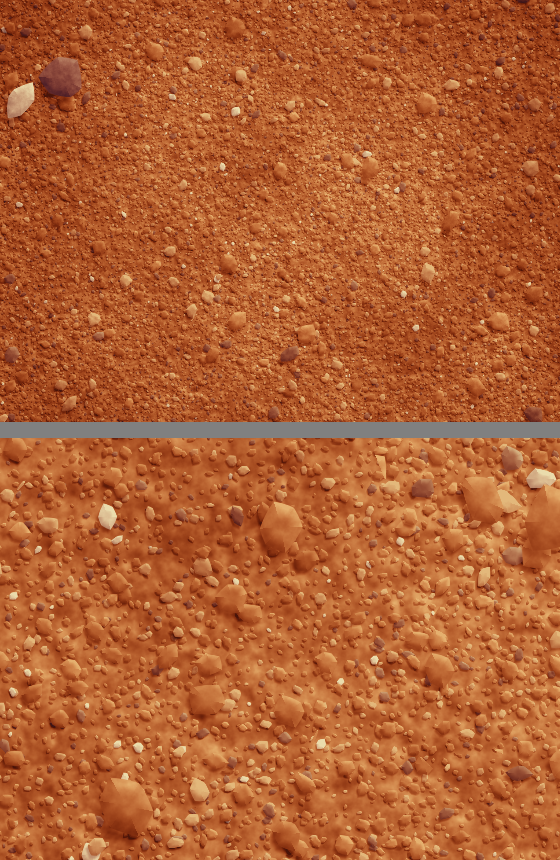
Top, the full canvas; bottom, a detail of the centre.
Give the GLSL for this texture, as a Shadertoy shader.

```glsl
// Dry red earth strewn with angular grit, pebbles and two larger stones.
// Layers of faceted stones, fine to coarse, are laid over a noise relief;
// a tone value gathers light and shadow, then a colour curve turns it to earth.

const vec2 LIGHT = vec2(0.5, 0.866);
const float BASE_TONE = 0.62;
const float RELIEF = 1.35;
const float SHADOW_DEPTH = 0.5;
const float FACET_CONTRAST = 0.42;
const float VIGNETTE = 0.5;
const int LAYERS = 5;
const float FINEST_GRID = 115.0;   // cells per canvas height
const float GRID_STEP = 1.65;
const float TAU = 6.28319;

// Earth colour = dark + tone * (rise + tone * curve)
const vec3 EARTH_DARK = vec3(0.48, 0.16, 0.05);
const vec3 EARTH_RISE = vec3(0.40, 0.24, 0.10);
const vec3 EARTH_CURVE = vec3(-0.06, 0.13, 0.15);

// Stone kinds: rgb tint added to the earth colour, tone shift in alpha
const vec4 PLAIN = vec4(0.0, 0.0, 0.0, 0.04);
const vec4 SANDY = vec4(-0.01, 0.03, 0.05, 0.28);
const vec4 MAUVE = vec4(-0.07, 0.0, 0.07, -0.14);
const vec4 CHALK = vec4(0.02, 0.17, 0.24, 0.42);
const vec4 ROSY = vec4(-0.08, 0.01, 0.12, -0.08);

// Integer hash, four values in 0..1
vec4 hash4(vec2 cell, int seed) {
    uvec4 v = uvec4(ivec4(ivec2(cell) + 1000, seed, seed * 7 + 3));
    v = v * 1664525u + 1013904223u;
    for (int i = 0; i < 2; i++) {
        v.x += v.y * v.w;
        v.y += v.z * v.x;
        v.z += v.x * v.y;
        v.w += v.y * v.z;
        v ^= v >> 16u;
    }
    return vec4(v >> 8u) / 16777216.0;
}

float noise(vec2 p, int seed) {
    vec2 i = floor(p), f = fract(p);
    f = f * f * (3.0 - 2.0 * f);
    float below = mix(hash4(i, seed).x, hash4(i + vec2(1, 0), seed).x, f.x);
    float above = mix(hash4(i + vec2(0, 1), seed).x, hash4(i + vec2(1, 1), seed).x, f.x);
    return mix(below, above, f.y);
}

float fbm(vec2 p, int seed) {
    float sum = 0.0, weight = 0.5;
    for (int i = 0; i < 4; i++) {
        sum += weight * noise(p, seed + i);
        p = mat2(1.6, 1.2, -1.2, 1.6) * p;
        weight *= 0.55;
    }
    return sum;
}

// Irregular hexagon: outward normal of the nearest side, distance (1 = rim)
vec3 facet(vec2 q, float seed) {
    vec3 nearest = vec3(0.0, 1.0, -9.0);
    for (int i = 0; i < 6; i++) {
        float k = float(i);
        float angle = TAU / 6.0 * (k + 0.7 * fract(seed * 13.7 + k * 0.618));
        float reach = 0.76 + 0.26 * fract(seed * 31.3 + k * 0.382);
        vec2 normal = vec2(cos(angle), sin(angle));
        float d = dot(q, normal) / reach;
        if (d > nearest.z) nearest = vec3(normal, d);
    }
    nearest.z = mix(nearest.z, length(q), 0.3);
    return nearest;
}

// Lays one stone and its shadow on the surface (rgb tint, a tone)
void layStone(inout vec4 surface, vec2 offset, float radius, vec4 kind, vec4 rnd, float grain) {
    float blur = 1.0 / (iResolution.y * radius);
    vec2 q = offset / radius;
    if (dot(q, q) > 4.0) return;
    vec2 axis = vec2(cos(rnd.x * TAU), sin(rnd.x * TAU));
    vec2 body = q + axis * dot(q, axis) * rnd.y * 0.7;
    vec2 shade = q + LIGHT * 0.38;
    shade += axis * dot(shade, axis) * rnd.y * 0.7;

    float shadow = 1.0 - smoothstep(0.7, 1.12 + 0.5 * blur, facet(shade, rnd.z).z);
    surface.a -= SHADOW_DEPTH * shadow;

    vec3 side = facet(body, rnd.z);
    float slope = smoothstep(0.25, 1.0, side.z);
    vec4 stone = kind;
    stone.a += BASE_TONE + 0.3 * (rnd.w - 0.5) + 0.5 * (grain - 0.45);
    stone.a += FACET_CONTRAST * (dot(side.xy, LIGHT) * slope + 0.25 * dot(q, LIGHT));
    float cover = 1.0 - smoothstep(1.0 - 0.7 * blur, 1.0 + 0.7 * blur, side.z);
    surface = mix(surface, stone, cover);
}

vec4 stoneKind(float pick) {
    if (pick > 0.985) return CHALK;
    if (pick > 0.80) return SANDY;
    return pick < 0.10 ? MAUVE : PLAIN;
}

void mainImage(out vec4 fragColor, in vec2 fragCoord) {
    vec2 p = fragCoord / iResolution.y;
    float patches = fbm(p * 5.0, 11);
    float grain = fbm(p * 110.0, 21);

    // Bare ground: lit relief and fine grain
    float relief = fbm(p * 42.0, 31) - fbm((p + LIGHT * 0.007) * 42.0, 31);
    vec4 surface = vec4(vec3(0.0), BASE_TONE + RELIEF * relief + 0.6 * (grain - 0.45));

    // Scattered stones, fine to coarse
    float grid = FINEST_GRID;
    for (int layer = 0; layer < LAYERS; layer++) {
        float density = mix(0.72, 0.16, float(layer) / float(LAYERS - 1));
        density *= 0.55 + patches;
        vec2 home = floor(p * grid);
        for (int n = 0; n < 9; n++) {
            vec2 cell = home + vec2(n % 3 - 1, n / 3 - 1);
            vec4 place = hash4(cell, 50 + layer);
            if (place.w > density) continue;
            vec4 rnd = hash4(cell, 70 + layer);
            vec2 centre = (cell + 0.5 + 0.7 * (place.xy - 0.5)) / grid;
            float radius = mix(0.2, 0.43, place.z * place.z) / grid;
            layStone(surface, p - centre, radius, stoneKind(fract(rnd.w * 17.0 + rnd.x)), rnd, grain);
        }
        grid /= GRID_STEP;
    }

    // Two large stones near the upper left
    layStone(surface, p - vec2(0.147, 0.814), 0.052, ROSY, vec4(0.1, 0.15, 0.37, 0.3), grain);
    layStone(surface, p - vec2(0.050, 0.762), 0.047, CHALK, vec4(0.39, 0.8, 0.61, 0.5), grain);

    // Uneven light, then earth colours
    vec2 fromCentre = p - vec2(0.52 * iResolution.x / iResolution.y, 0.45);
    float tone = surface.a + 0.5 * (patches - 0.45) + 0.02 - VIGNETTE * dot(fromCentre, fromCentre);
    tone = clamp(tone, -0.45, 1.3);
    vec3 earth = EARTH_DARK + tone * (EARTH_RISE + tone * EARTH_CURVE);
    fragColor = vec4(clamp(earth + surface.rgb, 0.0, 1.0), 1.0);
}
```
